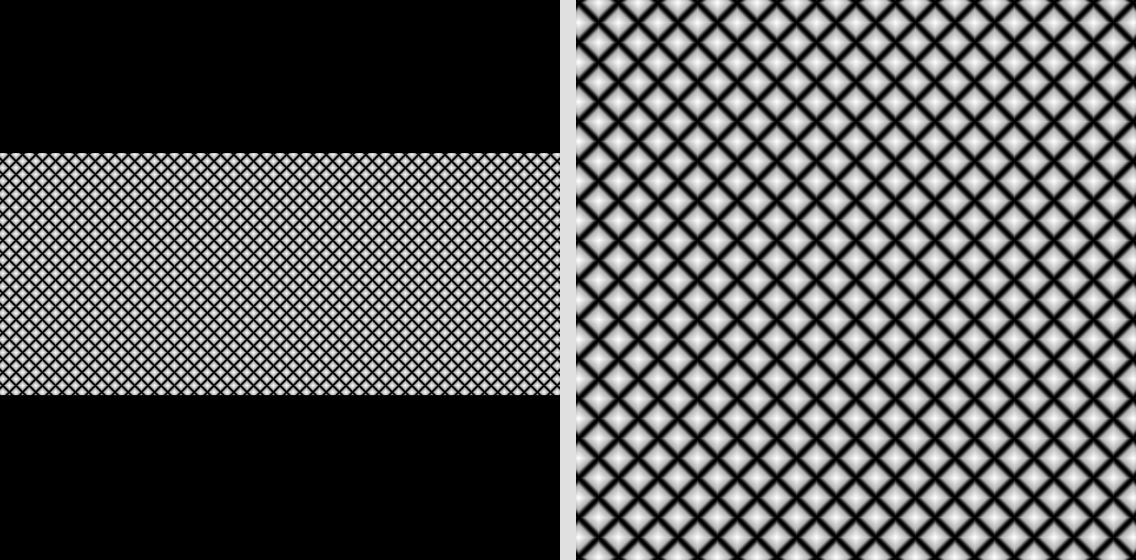
Left: the whole. Right: its middle third, enlarged.
Give the GLSL for this pattern, as a three.js fragment shader.

```glsl
// A horizontal band of softly shaded grey diamonds on black.
varying vec2 vUv;

// Square cells turned by 45 degrees, 60 to a unit, with a corner at the centre.
vec2 diamondCell(vec2 uv) {
  vec2 p = uv - 0.5;
  vec2 turned = vec2(p.x + p.y, p.y - p.x) * sqrt(0.5);
  return 2.0 * fract(turned * 60.0) - 1.0;
}

// Pyramid shading: bright peak, gentle slopes, then a soft fall to a black gap.
float diamondShade(vec2 cell) {
  float slope = max(abs(cell.x), abs(cell.y));
  float body = 1.0 - smoothstep(0.6, 0.98, slope);
  return body * (1.0 - 0.46 * slope);
}

// Coverage of the strip between two heights, with smooth edges.
float bandMask(float y, float bottom, float top) {
  float soft = 0.001;
  return smoothstep(bottom - soft, bottom + soft, y)
       * (1.0 - smoothstep(top - soft, top + soft, y));
}

void main() {
  float shade = diamondShade(diamondCell(vUv));
  gl_FragColor = vec4(vec3(shade * bandMask(vUv.y, 0.2943, 0.7266)), 1.0);
}
```
